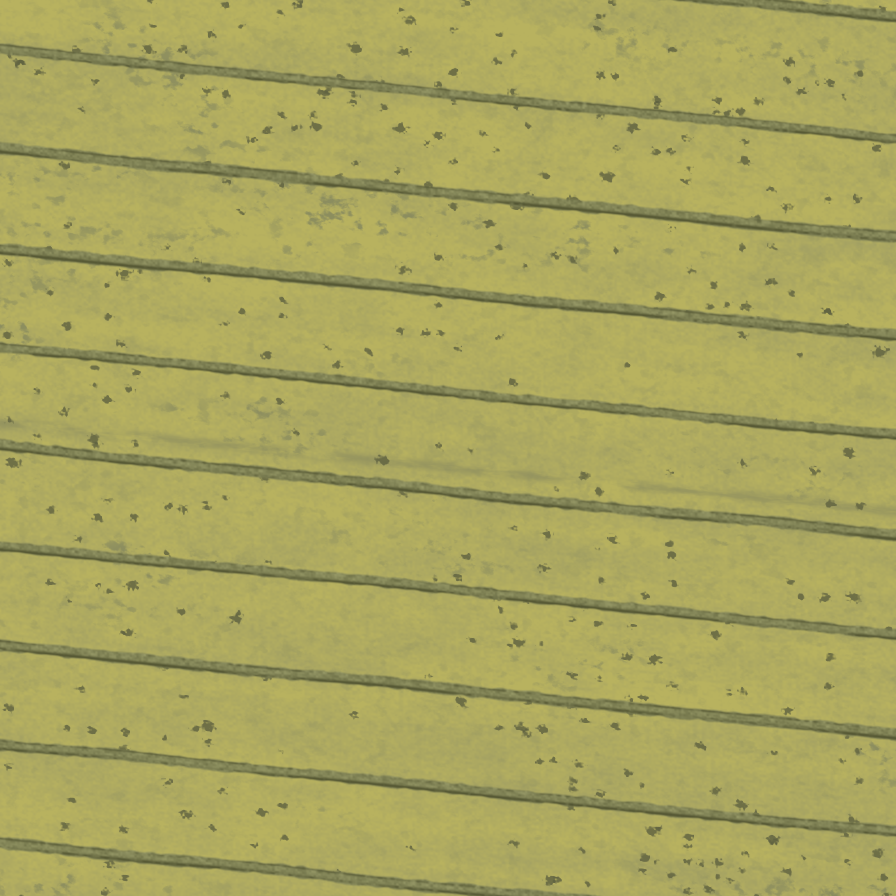
This texture is drawn by a Shadertoy shader. Its source:

```glsl
// Yellow crop field seen from above, crossed by ten slanted green tramlines.

float hash(vec2 p) {
    return fract(sin(dot(p, vec2(127.1, 311.7))) * 43758.5453);
}

float noise(vec2 p) {
    vec2 i = floor(p), f = fract(p);
    f = f * f * (3.0 - 2.0 * f);
    return mix(mix(hash(i), hash(i + vec2(1, 0)), f.x),
               mix(hash(i + vec2(0, 1)), hash(i + vec2(1, 1)), f.x), f.y);
}

float fbm(vec2 p) {
    float sum = 0.0, amp = 0.533;
    for (int i = 0; i < 4; i++) {
        sum += amp * noise(p);
        p = mat2(1.6, 1.2, -1.2, 1.6) * p + 7.3;
        amp *= 0.5;
    }
    return sum;
}

void mainImage(out vec4 fragColor, in vec2 fragCoord) {
    vec2 uv = fragCoord / iResolution.xy;
    float aa = 0.8 / iResolution.y;

    // Field coordinates: x along the rows, y downward across them
    vec2 field = vec2(uv.x, 1.0 - uv.y - 0.099 * uv.x - 0.056);
    float grain = noise(field * vec2(210.0, 270.0));
    float fine = noise(field * 390.0 + 31.0);

    // Crop: streaks along the rows, soft mottling and fine grain
    float streak = fbm(field * vec2(3.0, 38.0) + 4.0);
    float mottle = fbm(field * vec2(22.0, 34.0));
    float bloom = 0.62 + 0.9 * (streak - 0.5) + 0.7 * (mottle - 0.5)
                + 0.45 * (grain - 0.5) + 0.35 * (fine - 0.5) + 0.16 * (uv.y - 0.5);
    vec3 col = mix(vec3(0.645, 0.635, 0.385), vec3(0.722, 0.698, 0.372), clamp(bloom, 0.0, 1.0));

    // Thin patches where the leaves show through
    float patches = smoothstep(0.52, 0.75, fbm(field * vec2(6.0, 13.0) + 19.0));
    float bare = smoothstep(0.56, 0.78, fbm(field * vec2(75.0, 100.0) + 3.0));
    col = mix(col, vec3(0.53, 0.54, 0.37), bare * (0.2 + 0.7 * patches));

    // Faint worn strip above the sixth line from the top
    float strip = exp(-pow((field.y - 0.416) / 0.006, 2.0));
    col = mix(col, vec3(0.56, 0.56, 0.37), strip * smoothstep(0.25, 0.7, fbm(field * vec2(25.0, 120.0))) * 0.75);

    // Dark specks, jittered in two grids and gathered in clusters
    for (int k = 0; k < 2; k++) {
        float count = 32.0 + 30.0 * float(k);
        vec2 p = field * count, cell = floor(p);
        vec2 jitter = 0.3 + 0.4 * vec2(hash(cell + 5.0), hash(cell + 9.0));
        float cluster = noise(cell * 5.0 / count + 2.0);
        float radius = (0.0015 + 0.003 * hash(cell + 13.0)) * (1.0 - 0.35 * float(k));
        float d = length((p - cell - jitter) / count * vec2(0.75, 1.0));
        d += 0.005 * (fine - 0.5) + 0.003 * (grain - 0.5);
        float present = step(0.98 - 0.13 * cluster, hash(cell + 21.0));
        col = mix(col, vec3(0.37, 0.38, 0.25), present * 0.8 * (1.0 - smoothstep(-aa, aa + 0.0015, d - radius)));
    }

    // Tramlines: even spacing, with a wider gap under the topmost
    float row = round(field.y / 0.1106);
    float center = row * 0.1106 - 0.026 * step(row, -0.5);
    center += 0.003 * (noise(vec2(field.x * 7.0, row * 9.0)) - 0.5);
    float across = field.y - center;
    float halfWidth = 0.0056 + 0.0012 * hash(vec2(row, 3.0))
                    + 0.0022 * (noise(vec2(field.x * 95.0, row * 17.0 + sign(across))) - 0.5);
    float line = 1.0 - smoothstep(-aa - 0.0008, aa + 0.0008, abs(across) - halfWidth);
    vec3 leaves = mix(vec3(0.43, 0.44, 0.28), vec3(0.59, 0.60, 0.41), 0.55 * grain + 0.45 * fine);

    // Shadows: broken along the lower edge, thinner along the upper
    float wear = noise(vec2(field.x * 13.0, row * 5.0)) * 0.6 + 0.4 * grain;
    float lower = exp(-pow((across - 0.0042) / 0.0022, 2.0)) * smoothstep(0.12, 0.65, wear);
    float upper = exp(-pow((across + 0.0046) / 0.0015, 2.0)) * smoothstep(0.3, 0.8, 1.0 - wear);
    leaves = mix(leaves, vec3(0.31, 0.32, 0.19), clamp(0.95 * lower + 0.6 * upper, 0.0, 1.0));
    col = mix(col, leaves, line * 0.95);

    fragColor = vec4(col, 1.0);
}
```
